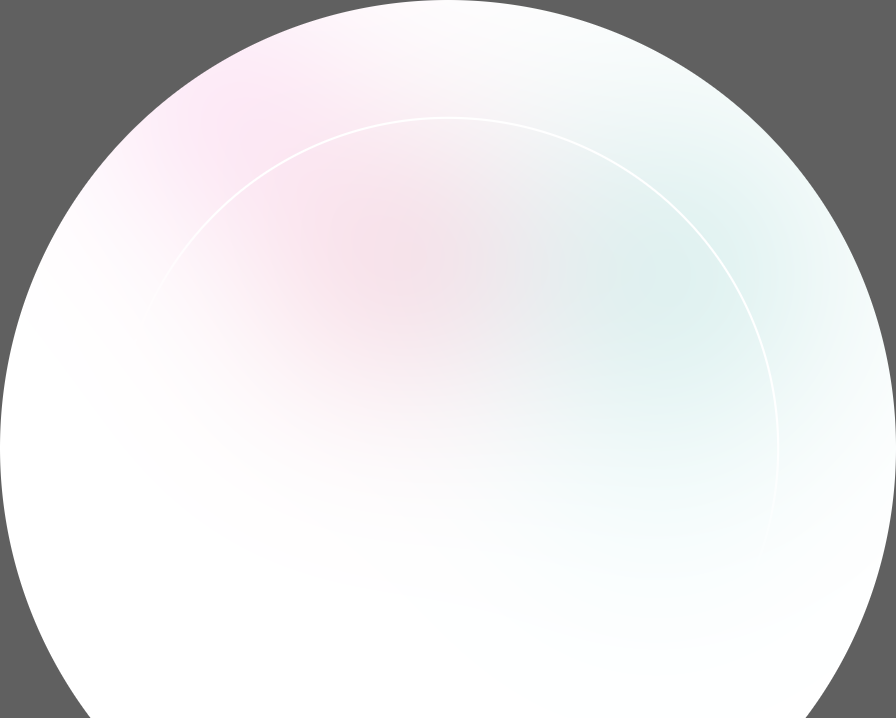
A Shadertoy shader for this background:

```glsl
// A pale disc on grey with soft pink and teal glows and a thin white arc.

const vec3 GREY = vec3(0.376);
const vec3 WHITE = vec3(1.0);

// Light removed from white at the heart of each glow
const vec3 ROSE_TINT = vec3(0.018, 0.100, 0.072);
const vec3 ORCHID_TINT = vec3(0.006, 0.070, 0.025);
const vec3 TEAL_TINT = vec3(0.120, 0.050, 0.055);
const vec3 CYAN_TINT = vec3(0.015, 0.002, 0.001);

const vec2 DISC_CENTER = vec2(0.5, 0.5);
const float DISC_RADIUS = 0.5;
const float ARC_RADIUS = 0.3685;
const float ARC_HALF_WIDTH = 0.0012;

// Gaussian falloff around a center
float glow(vec2 p, vec2 center, float radius) {
    vec2 d = (p - center) / radius;
    return exp(-dot(d, d));
}

// Smooth coverage of the inside of a signed distance
float coverage(float dist, float pixel) {
    return clamp(0.5 - dist / pixel, 0.0, 1.0);
}

// Fades an arc out away from its brightest direction
float arcFade(vec2 offset, vec2 direction) {
    float facing = dot(normalize(offset + vec2(1e-5)), direction);
    return smoothstep(-0.12, 0.45, facing);
}

vec3 tintedWhite(vec2 p) {
    vec3 absorbed = ROSE_TINT * glow(p, vec2(0.436, 0.289), 0.182);
    absorbed += ORCHID_TINT * glow(p, vec2(0.241, 0.111), 0.163);
    absorbed += TEAL_TINT * glow(p, vec2(0.749, 0.306), 0.215);
    absorbed += CYAN_TINT * glow(p, vec2(0.729, 0.570), 0.165);
    return WHITE - absorbed;
}

void mainImage(out vec4 fragColor, in vec2 fragCoord) {
    // Width units, measured down from the top edge
    float pixel = 1.0 / iResolution.x;
    vec2 p = vec2(fragCoord.x, iResolution.y - fragCoord.y) * pixel;
    vec2 offset = p - DISC_CENTER;
    float radius = length(offset);

    // Glowing surface
    vec3 color = tintedWhite(p);

    // Thin arc, brightest toward the upper right
    float arc = coverage(abs(radius - ARC_RADIUS) - ARC_HALF_WIDTH, pixel);
    color = mix(color, WHITE, arc * arcFade(offset, vec2(0.358, -0.934)));

    // Disc over the grey backdrop
    color = mix(GREY, color, coverage(radius - DISC_RADIUS, pixel));
    fragColor = vec4(color, 1.0);
}
```
